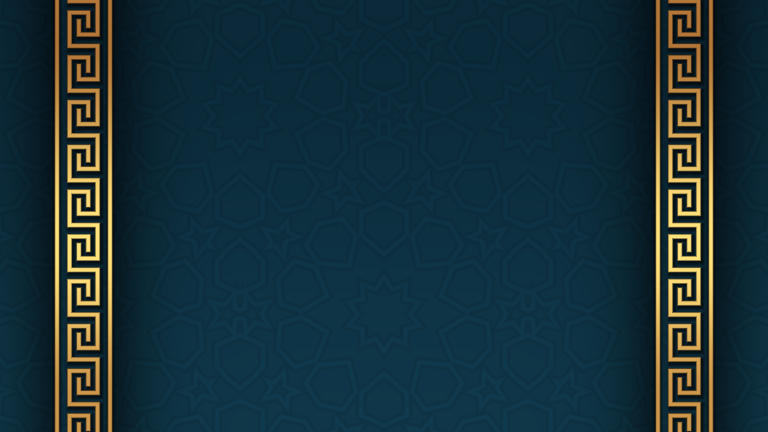
Give the GLSL for this background, as a Shadertoy shader.

```glsl
#define BAND_X 0.6955
#define BAND_HALF 0.0613
#define RAIL_HALF 0.0058
#define KEY_UNIT 0.0108
#define KEY_PERIOD 9.6
#define KEY_HALF 0.0060
#define KEY_CENTER_Y 0.479
#define LATTICE vec2(0.6667, 0.917)
#define ROSETTE_Y 0.273
#define STRAP_HALF 0.0075
#define RELIEF 0.11

const float PI = 3.14159265;

// Box around an axis-aligned segment, with square corners
float segmentBox(vec2 p, vec2 a, vec2 b) {
    vec2 d = abs(p - 0.5 * (a + b)) - 0.5 * abs(b - a);
    return max(d.x, d.y);
}

// Half of one key; the other half is its half-turn
float keyHalf(vec2 p) {
    float d = segmentBox(p, vec2(-3.0, 0.0), vec2(0.0));
    d = min(d, segmentBox(p, vec2(-3.0, 0.0), vec2(-3.0, 7.15)));
    d = min(d, segmentBox(p, vec2(-3.0, 7.15), vec2(1.0, 7.15)));
    return min(d, segmentBox(p, vec2(1.0, 4.3), vec2(1.0, 7.15)));
}

// Interlocking column of keys
float meander(vec2 p) {
    p = vec2(p.x, p.y - KEY_CENTER_Y) / KEY_UNIT;
    p.y -= KEY_PERIOD * round(p.y / KEY_PERIOD);
    float d = 1e3;
    for (int i = -1; i <= 1; i++) {
        vec2 q = p + vec2(0.0, KEY_PERIOD * float(i));
        d = min(d, min(keyHalf(q), keyHalf(-q)));
    }
    return d * KEY_UNIT;
}

float starDistance(vec2 p, float points, float radius, float innerRatio) {
    float wedge = PI / points;
    float a = abs(mod(atan(p.y, p.x) + wedge, 2.0 * wedge) - wedge);
    vec2 q = length(p) * vec2(cos(a), sin(a));
    vec2 tip = vec2(radius, 0.0);
    vec2 edge = radius * innerRatio * vec2(cos(wedge), sin(wedge)) - tip;
    return dot(q - tip, normalize(vec2(edge.y, -edge.x)));
}

// Shield with a blunt top and a sharper foot along y
float shieldDistance(vec2 p) {
    p.x = abs(p.x);
    float top = dot(p - vec2(0.0, 0.060), vec2(0.40, 0.917));
    float foot = dot(p + vec2(0.0, 0.060), vec2(0.656, -0.755));
    return max(p.x - 0.053, max(top, foot));
}

// Tenfold rosettes on a rhombic lattice
float rosettes(vec2 p) {
    vec2 a = p - LATTICE * round(p / LATTICE);
    vec2 b = p - LATTICE * (round(p / LATTICE - 0.5) + 0.5);
    vec2 c = dot(a, a) < dot(b, b) ? a : b;
    vec2 corner = abs(c);
    float wedge = PI / 10.0;
    float angle = abs(mod(atan(c.x, c.y) + wedge, 2.0 * wedge) - wedge);
    vec2 petal = length(c) * vec2(sin(angle), cos(angle));
    float d = abs(starDistance(c.yx, 10.0, 0.086, 0.70));
    d = min(d, abs(shieldDistance(petal - vec2(0.0, 0.198))));
    vec2 star = petal - 0.305 * vec2(sin(wedge), cos(wedge));
    star = mat2(cos(wedge), sin(wedge), -sin(wedge), cos(wedge)) * star;
    d = min(d, abs(starDistance(star.yx, 5.0, 0.048, 0.45)));
    d = min(d, abs(shieldDistance(corner - vec2(0.0, 0.345))));
    return min(d, abs(shieldDistance(vec2(corner.x - 0.333, 0.109 - corner.y))));
}

// Metal lit across the height, with a bevel across the stroke
vec3 gold(float y, float bevel) {
    vec3 metal = mix(vec3(0.76, 0.56, 0.28), vec3(0.96, 0.84, 0.46), smoothstep(0.08, 0.42, y));
    metal = mix(metal, vec3(0.66, 0.44, 0.21), smoothstep(0.45, 0.92, y));
    return metal * mix(0.42, 1.06, smoothstep(0.0, 0.6, bevel));
}

void mainImage(out vec4 fragColor, in vec2 fragCoord) {
    float px = 1.0 / iResolution.y;
    vec2 p = fragCoord * px;
    p.x -= 0.5 * iResolution.x * px;
    float bandX = p.x - BAND_X * (p.x < 0.0 ? -1.0 : 1.0);
    float outside = abs(bandX) - BAND_HALF;

    // Teal ground with faint straps
    vec3 color = mix(vec3(0.058, 0.215, 0.285), vec3(0.042, 0.162, 0.222), smoothstep(0.0, 1.0, p.y));
    float strap = rosettes(p - vec2(0.0, ROSETTE_Y));
    float raised = 1.0 - smoothstep(STRAP_HALF - px, STRAP_HALF + px, strap);
    float groove = exp(-pow((strap - STRAP_HALF) / 0.004, 2.0));
    color *= 1.0 + RELIEF * (0.6 * raised - groove);

    // Shade beside and within the bands
    float shade = outside > 0.0 ? 0.58 * exp(-pow(outside / 0.085, 1.3)) : 0.22;
    color *= 1.0 - shade;

    // Keys and rails with their cast shadow
    float key = meander(vec2(bandX, p.y)) - KEY_HALF;
    float keyShadow = meander(vec2(bandX - 0.004, p.y + 0.005)) - KEY_HALF;
    float rail = abs(outside) - RAIL_HALF;
    float shadow = min(keyShadow, rail);
    color *= 1.0 - 0.6 * (1.0 - smoothstep(-0.002, 0.008, shadow));
    float metal = min(key, rail);
    float bevel = -metal / RAIL_HALF;
    color = mix(color, gold(p.y, bevel), 1.0 - smoothstep(-0.6 * px, 0.6 * px, metal));

    fragColor = vec4(color, 1.0);
}
```
